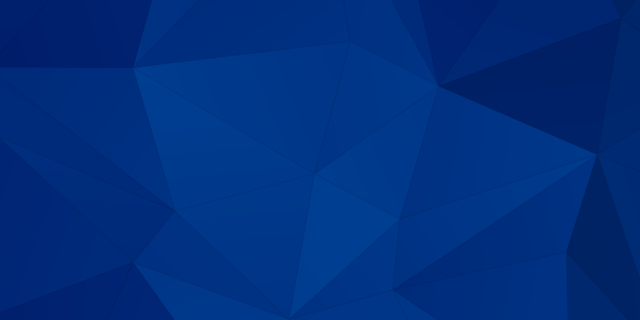
A Shadertoy shader for this background:

```glsl
float hash(vec2 p) {
    return fract(sin(dot(p, vec2(127.1, 311.7))) * 43758.5453);
}

float cross2(vec2 a, vec2 b) {
    return a.x * b.y - a.y * b.x;
}

// One jittered mesh vertex per grid cell
vec2 vertex(vec2 cell) {
    vec2 jitter = vec2(hash(cell), hash(cell + 37.4));
    return (cell + 0.05 + 0.9 * jitter) * 0.42 - vec2(0.12, 0.17);
}

// Signed distance to the line a-b, negative on its left
float edgeDistance(vec2 p, vec2 a, vec2 b) {
    return cross2(p - a, normalize(b - a));
}

float triangleDistance(vec2 p, vec2 a, vec2 b, vec2 c) {
    return max(edgeDistance(p, a, b), max(edgeDistance(p, b, c), edgeDistance(p, c, a)));
}

// Flat facet tone with a faint linear gradient, lit from the lower centre
vec3 facetColor(vec2 p, vec2 center, float aspect) {
    float seed = hash(center * 9.0);
    float angle = 6.2832 * hash(center * 5.0 + 2.3);
    float slope = dot(p - center, vec2(cos(angle), sin(angle)));
    vec2 c = clamp(center, vec2(0.0), vec2(aspect, 1.0));
    float glow = 1.05 - length((c - vec2(0.475 * aspect, 0.35)) * vec2(1.7 / aspect, 0.9));
    float tone = clamp(glow + 0.36 * (seed - 0.5) + 0.35 * slope, 0.08, 0.95);
    vec3 blue = mix(vec3(0.0, 0.10, 0.40), vec3(0.0, 0.25, 0.58), tone);
    vec3 shade = mix(vec3(0.0, 0.125, 0.37), vec3(0.0, 0.17, 0.46), clamp(seed + 0.5 * slope, 0.0, 1.0));
    return mix(blue, shade, smoothstep(0.8, 0.92, c.x / aspect));
}

void addFacet(vec2 p, vec2 a, vec2 b, vec2 c, inout vec4 sum, inout float depth) {
    float d = triangleDistance(p, a, b, c);
    float pixel = 1.0 / iResolution.y;
    float cover = 1.0 - smoothstep(-0.6 * pixel, 0.6 * pixel, d);
    vec3 color = facetColor(p, (a + b + c) / 3.0, iResolution.x / iResolution.y);
    sum += cover * vec4(color, 1.0);
    depth = max(depth, -d);
}

void mainImage(out vec4 fragColor, in vec2 fragCoord) {
    vec2 p = fragCoord / iResolution.y;
    vec2 home = floor((p + vec2(0.12, 0.17)) / 0.42);
    vec4 sum = vec4(0.0);
    float depth = 0.0;

    for (int y = -1; y <= 0; y++) {
        for (int x = -1; x <= 0; x++) {
            vec2 cell = home + vec2(x, y);
            vec2 a = vertex(cell);
            vec2 b = vertex(cell + vec2(1, 0));
            vec2 c = vertex(cell + vec2(1, 1));
            vec2 d = vertex(cell + vec2(0, 1));

            // Split along the diagonal whose smaller half is larger
            float splitAC = min(cross2(b - a, c - a), cross2(c - a, d - a));
            float splitBD = min(cross2(c - b, d - b), cross2(d - b, a - b));
            if (splitAC > splitBD) {
                addFacet(p, a, b, c, sum, depth);
                addFacet(p, a, c, d, sum, depth);
            } else {
                addFacet(p, b, c, d, sum, depth);
                addFacet(p, b, d, a, sum, depth);
            }
        }
    }

    // Thin dark creases between facets
    vec3 color = sum.rgb / max(sum.a, 1e-4);
    color *= 0.92 + 0.08 * smoothstep(0.0, 0.004, depth);
    fragColor = vec4(color, 1.0);
}
```
